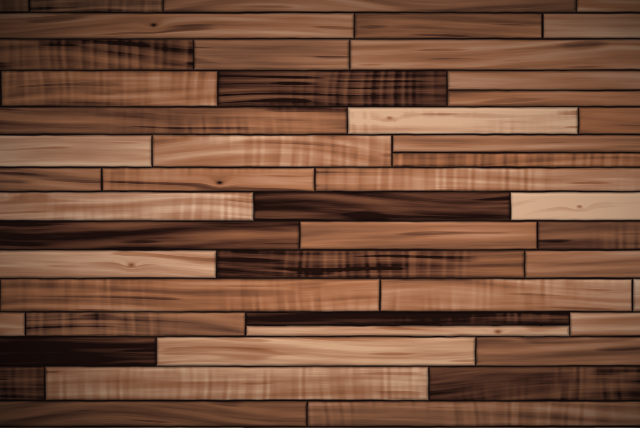
This texture is drawn by a Shadertoy shader. Its source:

```glsl
#define ROWS 14.5
#define PLANK_LENGTH 0.69
#define ROW_JITTER 0.45
#define JOINT_JITTER 0.65
#define SPLIT_CHANCE 0.08
#define DARK_CHANCE 0.17
#define SAWN_CHANCE 0.4
#define KNOT_CHANCE 0.15
#define GAP_WIDTH 0.0017
#define BRIGHTNESS 1.14
#define VIGNETTE 1.0

float hash(vec2 p) {
    p = fract(p * vec2(0.1031, 0.1137) + 0.37);
    p += dot(p, p.yx + 33.33);
    return fract((p.x + p.y) * p.x * 17.13);
}

float noise(vec2 p) {
    vec2 i = floor(p), f = fract(p);
    f = f * f * (3.0 - 2.0 * f);
    return mix(mix(hash(i), hash(i + vec2(1, 0)), f.x),
               mix(hash(i + vec2(0, 1)), hash(i + vec2(1, 1)), f.x), f.y);
}

float fbm(vec2 p) {
    float sum = 0.0, amp = 0.5;
    for (int i = 0; i < 4; i++) {
        sum += amp * noise(p);
        p = p * 2.03 + 17.7;
        amp *= 0.5;
    }
    return sum;
}

float cellEdge(float i, float seed, float jitter) {
    return i + jitter * (hash(vec2(i, seed)) - 0.5);
}

// Uneven division of a line: index, lower edge, upper edge
vec3 unevenCell(float x, float seed, float jitter) {
    float i = floor(x);
    if (x < cellEdge(i, seed, jitter)) i -= 1.0;
    else if (x > cellEdge(i + 1.0, seed, jitter)) i += 1.0;
    return vec3(i, cellEdge(i, seed, jitter), cellEdge(i + 1.0, seed, jitter));
}

// Wood colours from near black to pale tan
vec3 woodRamp(float t) {
    vec3 c = mix(vec3(0.11, 0.06, 0.05), vec3(0.29, 0.18, 0.14), clamp((t - 0.06) / 0.15, 0.0, 1.0));
    c = mix(c, vec3(0.45, 0.30, 0.22), clamp((t - 0.21) / 0.20, 0.0, 1.0));
    c = mix(c, vec3(0.58, 0.39, 0.28), clamp((t - 0.41) / 0.19, 0.0, 1.0));
    c = mix(c, vec3(0.65, 0.48, 0.38), clamp((t - 0.60) / 0.17, 0.0, 1.0));
    return mix(c, vec3(0.78, 0.64, 0.53), clamp((t - 0.77) / 0.23, 0.0, 1.0));
}

void mainImage(out vec4 fragColor, in vec2 fragCoord) {
    vec2 uv = fragCoord / iResolution.xy;
    vec2 p = fragCoord / iResolution.y;
    float pixel = 1.0 / iResolution.y;

    // Slightly ragged plank layout
    vec2 q = p + 0.0012 * (vec2(noise(p * 45.0), noise(p * 38.0 + 50.0)) - 0.5);
    vec3 row = unevenCell(q.y * ROWS, 5.0, ROW_JITTER);
    float shift = 10.0 + 7.0 * hash(vec2(row.x, 81.0));
    vec3 col = unevenCell(q.x / PLANK_LENGTH + shift, row.x + 20.0, JOINT_JITTER);
    vec2 id = vec2(col.x, row.x * 3.0 + 40.0);
    vec2 lo = vec2((col.y - shift) * PLANK_LENGTH, row.y / ROWS);
    vec2 hi = vec2((col.z - shift) * PLANK_LENGTH, row.z / ROWS);

    // A few planks are two thinner strips
    if (hash(id + 9.0) < SPLIT_CHANCE) {
        float middle = mix(lo.y, hi.y, 0.45);
        if (q.y < middle) { hi.y = middle; id.y += 1.0; }
        else lo.y = middle;
    }
    vec2 inset = min(q - lo, hi - q);
    float edge = min(inset.x, inset.y);
    vec2 seed = 60.0 * vec2(hash(id + 3.0), hash(id + 14.0));

    // Small knot that bends the grain around it
    vec2 knotPos = mix(lo, hi, vec2(0.15 + 0.7 * hash(id + 23.0), 0.3 + 0.4 * hash(id + 27.0)));
    float r = length((p - knotPos) * vec2(1.0, 1.8));
    float hasKnot = step(hash(id + 31.0), KNOT_CHANCE);
    float knot = hasKnot * exp(-r * r * 16000.0);

    // Growth figure, fibres, saw marks and cracks, all running lengthwise but the saw marks
    float figure = noise(p * vec2(2.2, 7.0) + seed) + 0.25 * noise(p * vec2(5.0, 15.0) + seed.yx);
    figure += 0.3 * hasKnot * exp(-r * r * 1500.0);
    float rings = sin(13.0 * figure + 190.0 * p.y);
    float fibre = fbm(p * vec2(4.0, 95.0) + seed + vec2(0.0, 4.0 * figure)) - 0.47;
    float blotch = fbm(p * vec2(3.0, 14.0) + seed.yx) - 0.47;
    float saw = noise(vec2(p.x * 115.0 + 2.0 * noise(p * 9.0), p.y * 9.0) + seed) - 0.5;
    float sawn = step(hash(id + 42.0), SAWN_CHANCE) * smoothstep(0.2, 0.6, noise(p * vec2(5.0, 9.0) + seed));
    float crack = smoothstep(0.77, 0.93, noise(p * vec2(6.0, 95.0) + seed.yx + vec2(0.0, 3.0 * figure)));

    // Tone of each plank, paler toward the right
    float tone = mix(0.44, 0.98, hash(id + 57.0)) + 0.18 * (uv.x - 0.5);
    tone -= 0.42 * step(hash(id + 66.0), DARK_CHANCE);
    tone += 0.50 * fibre + 0.42 * blotch;
    tone += 0.055 * rings + 0.24 * sawn * saw;
    tone -= 0.22 * crack + 0.5 * knot;
    vec3 color = woodRamp(tone);
    color *= mix(vec3(1.0), vec3(1.03, 0.97, 0.90), hash(id + 73.0));

    // Worn edges, upper highlight and uneven dark gaps
    float wear = noise(p * vec2(7.0, 11.0) + seed);
    color *= mix(0.55 + 0.3 * wear, 1.0, smoothstep(0.0, 0.009, edge));
    color *= 1.0 + 0.10 * exp(-pow((hi.y - q.y - 0.006) / 0.003, 2.0));
    float gap = GAP_WIDTH * mix(0.3, 1.7, wear);
    color = mix(vec3(0.08, 0.045, 0.04), color, smoothstep(gap - pixel, gap + pixel, edge));

    // Bright centre and darkened corners
    vec2 c = uv - vec2(0.54, 0.49);
    float away = dot(c, c);
    color *= BRIGHTNESS * (1.0 - VIGNETTE * away - 0.5 * away * away);
    fragColor = vec4(clamp(color, 0.0, 1.0), 1.0);
}
```
